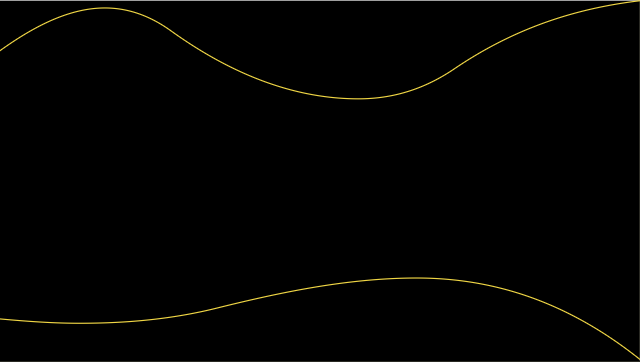
Reproduce this background procedurally as a WebGL 1 fragment shader.

```glsl
precision highp float;
// Two thin golden waves on black, with faint light along the canvas rim.

uniform vec2 u_resolution;

const vec3 GOLD = vec3(0.94, 0.84, 0.27);
const vec3 TOP_RIM = vec3(0.75);
const vec3 SIDE_RIM = vec3(0.20, 0.20, 0.17);
const float LINE_HALF_WIDTH = 0.0016;
const float RIM_WIDTH = 0.0023;
const float FAR = 10.0;

// Distance, in canvas heights, to a cubic Hermite arc.
// Each knot holds x, y and slope in 0..1 canvas coordinates.
float arcDistance(vec2 uv, vec3 a, vec3 b, float aspect) {
  float span = b.x - a.x;
  float t = (uv.x - a.x) / span;
  if (t < 0.0 || t > 1.0) return FAR;
  float rise = b.y - a.y;
  float m0 = a.z * span;
  float m1 = b.z * span;
  float c2 = 3.0 * rise - 2.0 * m0 - m1;
  float c3 = m0 + m1 - 2.0 * rise;
  float y = a.y + t * (m0 + t * (c2 + t * c3));
  float slope = (m0 + t * (2.0 * c2 + 3.0 * t * c3)) / (span * aspect);
  return abs(uv.y - y) / sqrt(1.0 + slope * slope);
}

float upperWave(vec2 uv, float aspect) {
  vec3 crest = vec3(0.164, 0.978, 0.0);
  vec3 fall = vec3(0.267, 0.915, -1.27);
  vec3 trough = vec3(0.560, 0.727, 0.0);
  vec3 climb = vec3(0.710, 0.810, 1.20);
  float d = arcDistance(uv, vec3(0.0, 0.860, 1.27), crest, aspect);
  d = min(d, arcDistance(uv, crest, fall, aspect));
  d = min(d, arcDistance(uv, fall, trough, aspect));
  d = min(d, arcDistance(uv, trough, climb, aspect));
  return min(d, arcDistance(uv, climb, vec3(1.0, 0.998, 0.21), aspect));
}

float lowerWave(vec2 uv, float aspect) {
  vec3 trough = vec3(0.124, 0.107, 0.0);
  vec3 climb = vec3(0.339, 0.149, 0.44);
  vec3 crest = vec3(0.651, 0.232, 0.0);
  float d = arcDistance(uv, vec3(0.0, 0.119, -0.16), trough, aspect);
  d = min(d, arcDistance(uv, trough, climb, aspect));
  d = min(d, arcDistance(uv, climb, crest, aspect));
  return min(d, arcDistance(uv, crest, vec3(1.0, 0.007, -1.41), aspect));
}

// Smooth coverage of everything within the given half width.
float coverage(float d, float halfWidth, float pixel) {
  return clamp((halfWidth - d) / pixel + 0.5, 0.0, 1.0);
}

void main() {
  vec2 uv = gl_FragCoord.xy / u_resolution;
  float aspect = u_resolution.x / u_resolution.y;
  float pixel = 1.0 / u_resolution.y;

  // Rim light
  float top = coverage(1.0 - uv.y, RIM_WIDTH, pixel);
  float side = coverage((1.0 - uv.x) * aspect, RIM_WIDTH, pixel);
  float bottom = coverage(uv.y, RIM_WIDTH, pixel);
  vec3 color = max(TOP_RIM * top, SIDE_RIM * max(side, bottom));

  // Waves
  float d = min(upperWave(uv, aspect), lowerWave(uv, aspect));
  color = mix(color, GOLD, coverage(d, LINE_HALF_WIDTH, pixel));

  gl_FragColor = vec4(color, 1.0);
}
```
